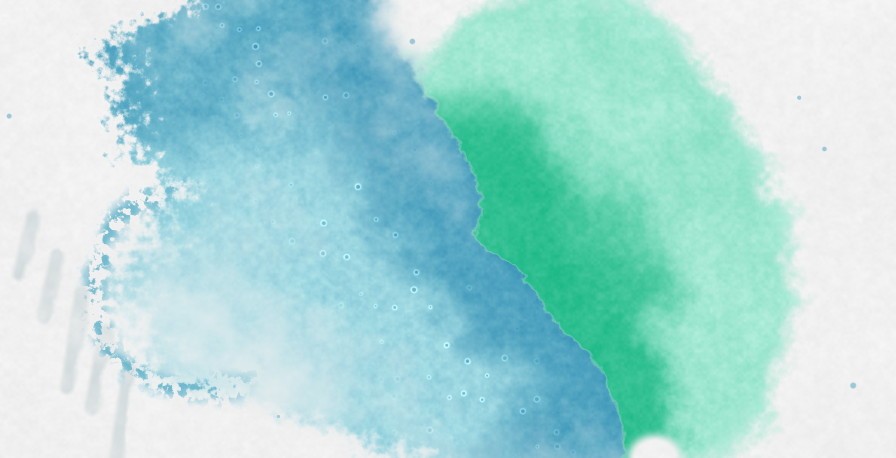
Reproduce this background procedurally as a Shadertoy shader.

```glsl
#define PAPER vec3(0.945, 0.945, 0.945)
#define PALE_BLUE vec3(0.61, 0.84, 0.88)
#define DEEP_BLUE vec3(0.28, 0.62, 0.74)
#define PALE_GREEN vec3(0.60, 0.90, 0.81)
#define DEEP_GREEN vec3(0.15, 0.74, 0.55)
#define SMEAR_GREY vec3(0.80, 0.84, 0.85)
#define GRAIN 0.13
#define FRAY 0.16
#define SEAM_RIPPLE 0.045
#define SMEAR_COUNT 5

float hash(vec2 p) {
    return fract(sin(dot(p, vec2(127.1, 311.7))) * 43758.5453);
}

float noise(vec2 p) {
    vec2 i = floor(p), f = fract(p);
    f = f * f * (3.0 - 2.0 * f);
    return mix(mix(hash(i), hash(i + vec2(1, 0)), f.x),
               mix(hash(i + vec2(0, 1)), hash(i + vec2(1, 1)), f.x), f.y);
}

float fbm(vec2 p) {
    float sum = 0.0, amp = 0.5;
    for (int i = 0; i < 5; i++) {
        sum += amp * noise(p);
        p = mat2(1.6, 1.2, -1.2, 1.6) * p + 7.3;
        amp *= 0.5;
    }
    return sum / 0.97;
}

float bump(float v, float center, float width) {
    float t = (v - center) / width;
    return exp(-t * t);
}

float blob(vec2 p, vec2 center, vec2 radius) {
    vec2 q = (p - center) / radius;
    return exp(-dot(q, q));
}

float capsule(vec2 p, vec2 a, vec2 b) {
    vec2 pa = p - a, ba = b - a;
    return length(pa - ba * clamp(dot(pa, ba) / dot(ba, ba), 0.0, 1.0));
}

// Curve where the two washes meet
float seamX(float y) {
    return 1.37 - 0.55 * y + 0.046 * bump(y, 0.17, 0.11) - 0.055 * bump(y, 0.48, 0.07);
}

// Outer left limit of the blue wash
float leftX(float y) {
    return 0.29 + 0.5 * (1.0 - smoothstep(0.0, 0.19, y)) - 0.09 * bump(y, 0.36, 0.13)
         + 0.07 * bump(y, 0.58, 0.06) - 0.06 * bump(y, 0.89, 0.09)
         + 0.1 * smoothstep(0.92, 1.0, y);
}

// Sparse round dots, one per grid cell at most; returns (ring, core)
vec2 dots(vec2 p, float cells, float chance) {
    vec2 id = floor(p * cells);
    vec2 center = 0.3 + 0.4 * vec2(hash(id + 3.1), hash(id + 8.7));
    float r = length(fract(p * cells) - center);
    float size = 0.06 + 0.1 * hash(id + 5.5);
    float on = step(hash(id), chance);
    return on * vec2(bump(r, size, 0.06), 1.0 - smoothstep(size * 0.5, size, r));
}

void mainImage(out vec4 fragColor, in vec2 fragCoord) {
    vec2 p = fragCoord / iResolution.y;
    float cloud = fbm(p * 5.0) - 0.5;
    float rough = fbm(p * 17.0 + 4.0) - 0.5;
    float fine = fbm(p * 65.0 + 9.0) - 0.5;
    float grain = noise(p * 150.0) - 0.5;

    // Paper with faint tooth and shading
    vec3 color = PAPER + 0.025 * cloud + 0.035 * fine + 0.012 * grain;

    // Grey brush smears
    for (int i = 0; i < SMEAR_COUNT; i++) {
        float k = float(i);
        vec2 top = vec2(0.075 + 0.052 * k, 0.53 - 0.085 * k);
        vec2 tip = top - vec2(0.03, 0.11 + 0.1 * hash(vec2(k, 2.0)));
        float d = capsule(p + 0.02 * rough, top, tip) + 0.02 * rough;
        float fade = smoothstep(top.y + 0.03, tip.y, p.y) * 0.0 + 0.55 + rough;
        color = mix(color, SMEAR_GREY, fade * (1.0 - smoothstep(0.009, 0.024, d)));
    }

    float seam = p.x - seamX(p.y) - SEAM_RIPPLE * (rough + 0.5 * fine);
    float gap = max(blob(p, vec2(0.90, 0.94), vec2(0.07, 0.06)),
                    blob(p, vec2(1.43, 0.0), vec2(0.07, 0.06)));

    // Blue wash: frayed left side, dark band beside the seam
    float inset = p.x - leftX(p.y) + FRAY * (0.6 * cloud + 0.6 * rough + 1.3 * fine);
    float lower = 1.0 - smoothstep(0.45, 0.65, p.y);
    float blueMask = smoothstep(-0.02, mix(0.06, 0.16, lower), inset);
    float seamSoft = mix(0.006, 0.05, smoothstep(0.75, 0.95, p.y));
    blueMask *= 1.0 - smoothstep(-seamSoft, seamSoft, seam);
    float thin = 0.75 * blob(p, vec2(0.38, 0.27), vec2(0.22, 0.2))
               + 0.35 * blob(p, vec2(0.66, 0.12), vec2(0.18, 0.2));
    blueMask *= clamp(1.0 - thin + 0.8 * cloud + 0.5 * rough, 0.0, 1.0) * (1.0 - 0.6 * gap);
    float band = 1.0 - smoothstep(0.13, 0.36, -seam + 0.25 * cloud + 0.15 * rough);
    float crown = 0.68 * smoothstep(0.60, 0.84, p.y + 0.2 * cloud + 0.1 * rough);
    float blueDepth = max(0.88 * band, crown) + 0.12 * bump(seam, -0.01, 0.02);
    blueDepth += 0.5 * rough * crown + 0.5 * fine + GRAIN * grain;
    vec3 blue = mix(PALE_BLUE, DEEP_BLUE, clamp(blueDepth, -0.3, 1.15));
    color = mix(color, blue, blueMask);

    // Granulated rim on the lower left
    vec2 rimOffset = p - vec2(0.43, 0.37);
    float rim = bump(length(rimOffset) + 0.05 * rough, 0.225, 0.022);
    rim *= 1.0 - smoothstep(-0.05, 0.12, rimOffset.x + 0.3 * rimOffset.y);
    rim *= smoothstep(-0.06, 0.1, fine + 0.5 * grain * 0.4);
    color = mix(color, mix(PALE_BLUE, DEEP_BLUE, 0.6), 0.9 * rim);

    // Green wash: leaning ellipse, deepest beside the seam
    vec2 g = p - vec2(1.3, 0.5);
    g.x += 0.2 * g.y;
    float oval = length(g / vec2(0.43, 0.56)) + 0.18 * cloud + 0.16 * rough + 0.1 * fine;
    float greenMask = 1.0 - smoothstep(0.88, 1.04, oval);
    greenMask *= smoothstep(-seamSoft, seamSoft, seam) * (1.0 - smoothstep(0.3, 0.7, gap));
    float reach = 0.12 + 0.2 * bump(p.y, 0.52, 0.24);
    float greenDepth = 1.0 - smoothstep(0.45 * reach, 1.35 * reach, seam + 0.3 * cloud + 0.12 * rough);
    greenDepth *= 1.0 - smoothstep(0.66, 0.84, p.y + 0.15 * cloud);
    greenDepth += 0.3 * cloud + 0.25 * rough + 0.28 * fine + GRAIN * grain;
    vec3 green = mix(PALE_GREEN, DEEP_GREEN, clamp(greenDepth, -0.3, 1.15));
    color = mix(color, green, greenMask * 0.96);

    // Tiny bubbles in the blue, stray flecks on the paper
    vec2 bubble = dots(p, 26.0, 0.25) * blueMask * bump(seam, -0.28, 0.14);
    color += 0.16 * bubble.x - 0.12 * bubble.y;
    float fleck = dots(p + 3.0, 17.0, 0.035).y * (1.0 - max(blueMask, greenMask));
    color = mix(color, DEEP_BLUE, 0.5 * fleck);

    fragColor = vec4(clamp(color, 0.0, 1.0), 1.0);
}
```
